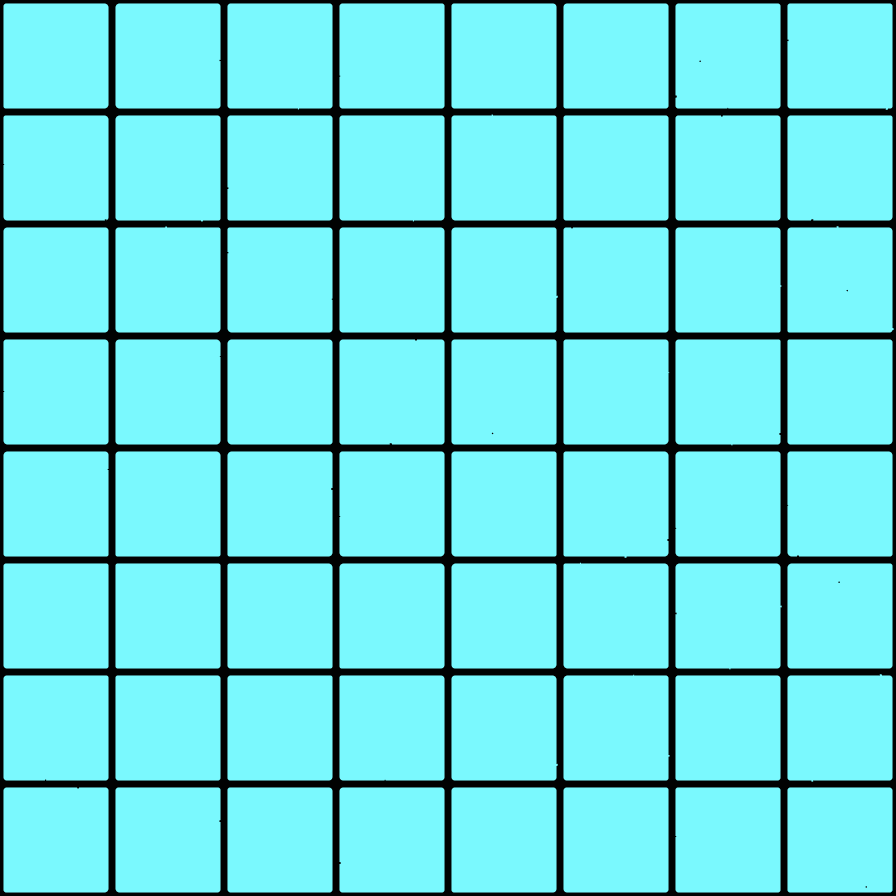
A three.js fragment shader for this pattern:

```glsl
// Eight by eight cyan square tiles with thin black joints, worn corners and tiny specks.
varying vec2 vUv;

const float TILES = 8.0;
const float JOINT_WIDTH = 0.062;
const vec3 TILE_COLOR = vec3(0.48, 0.975, 0.995);
const vec3 JOINT_COLOR = vec3(0.002, 0.006, 0.008);

float hash(vec2 cell, float seed) {
  vec3 q = fract(vec3(cell.xyx + seed * 7.31) * vec3(0.1031, 0.1030, 0.0973));
  q += dot(q, q.yzx + 33.33);
  return fract((q.x + q.y) * q.z);
}

float roundedSquare(vec2 p, float halfSize, float radius) {
  vec2 q = abs(p) - halfSize + radius;
  return length(max(q, 0.0)) + min(max(q.x, q.y), 0.0) - radius;
}

float disc(vec2 p, vec2 center, float radius) {
  return length(p - center) - radius;
}

// Small bites out of the tile rim, and flecks of tile spilling into the joint.
float wearRim(float tile, vec2 p, vec2 cell, float halfSize) {
  for (int i = 0; i < 4; i++) {
    float side = float(i);
    float angle = side * 1.570796;
    vec2 outward = vec2(cos(angle), sin(angle));
    vec2 along = vec2(-outward.y, outward.x);
    float slide = (hash(cell, side + 1.0) - 0.5) * 1.9 * halfSize;
    vec2 spot = outward * halfSize + along * slide;
    float size = mix(0.006, 0.012, hash(cell, side + 11.0));
    float kind = hash(cell, side + 21.0);
    if (kind < 0.14) tile = max(tile, -disc(p, spot, size));
    else if (kind > 0.93) tile = min(tile, disc(p, spot, size));
  }
  return tile;
}

// A rare pinprick somewhere on the face of a tile.
float addSpeck(float tile, vec2 p, vec2 cell) {
  vec2 spot = (vec2(hash(cell, 31.0), hash(cell, 32.0)) - 0.5) * 0.85;
  float present = step(hash(cell, 33.0), 0.13);
  return mix(tile, max(tile, -disc(p, spot, 0.006)), present);
}

void main() {
  vec2 grid = vUv * TILES;
  vec2 cell = mod(floor(grid), TILES);
  vec2 p = fract(grid) - 0.5;
  float pixel = max(fwidth(grid.x), fwidth(grid.y));

  // Each joint crossing wears its four corners by its own amount.
  vec2 crossing = mod(cell + step(0.0, p), TILES);
  float cornerRadius = mix(0.018, 0.04, hash(crossing, 41.0));
  float halfSize = 0.5 - 0.5 * JOINT_WIDTH;

  float tile = roundedSquare(p, halfSize, cornerRadius);
  tile = wearRim(tile, p, cell, halfSize);
  tile = addSpeck(tile, p, cell);

  float coverage = clamp(0.5 - tile / pixel, 0.0, 1.0);
  gl_FragColor = vec4(mix(JOINT_COLOR, TILE_COLOR, coverage), 1.0);
}
```
